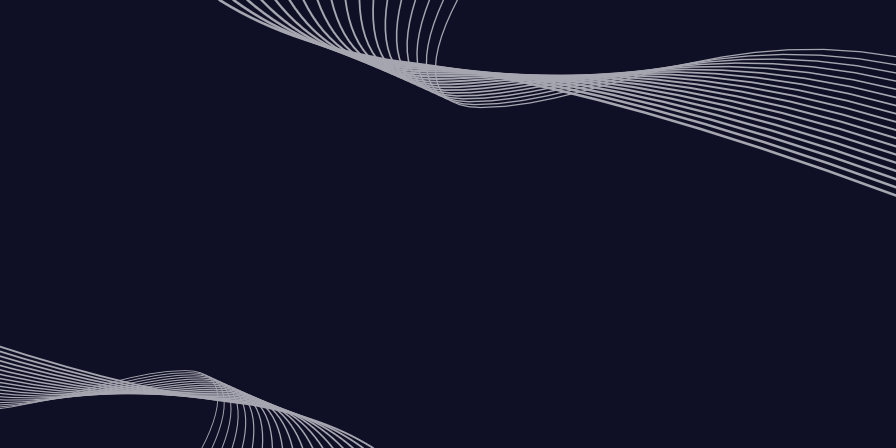
Give the GLSL for this background, as a WebGL 1 fragment shader.

```glsl
precision highp float;

uniform vec2 u_resolution;

const float STRANDS = 18.0;

vec2 bezier(vec2 a, vec2 b, vec2 c, vec2 d, float t) {
  float u = 1.0 - t;
  return u * u * (u * a + 3.0 * t * b) + t * t * (3.0 * u * c + t * d);
}

float segmentDistance(vec2 p, vec2 a, vec2 b) {
  vec2 ab = b - a;
  vec2 ap = p - a;
  return length(ap - ab * clamp(dot(ap, ab) / dot(ab, ab), 0.0, 1.0));
}

float curveDistance(vec2 p, vec2 a, vec2 b, vec2 c, vec2 d) {
  float nearest = 10.0;
  vec2 previous = a;
  for (int i = 1; i <= 14; i++) {
    vec2 next = bezier(a, b, c, d, float(i) / 14.0);
    nearest = min(nearest, segmentDistance(p, previous, next));
    previous = next;
  }
  return nearest;
}

// Coverage of a twisted ribbon of strands, with y measured down from its edge
float ribbon(vec2 p, float pixel) {
  if (p.x < 0.47 || p.y > 0.46) return 0.0;
  float gaps = 1.0;
  for (float i = 0.0; i < STRANDS; i++) {
    // Blend from the broad outer strand to the thin curled one
    float s = i / (STRANDS - 1.0);
    vec2 start = mix(vec2(0.490, 0.0), vec2(1.021, 0.0), s);
    vec2 fall = mix(vec2(0.594, 0.065), vec2(0.953, 0.130), s);
    vec2 curl = mix(vec2(0.708, 0.104), vec2(0.943, 0.240), s);
    vec2 joint = mix(vec2(0.846, 0.130), vec2(1.073, 0.240), s);
    vec2 leave = mix(vec2(0.911, 0.148), vec2(1.328, 0.240), s);
    vec2 spread = mix(vec2(1.211, 0.143), vec2(1.589, 0.052), s);
    vec2 end = mix(vec2(2.010, 0.440), vec2(2.010, 0.128), s);

    float d = min(curveDistance(p, start, fall, curl, joint),
                  curveDistance(p, joint, leave, spread, end));
    float halfWidth = mix(0.0029, 0.0014, s);
    gaps *= 1.0 - clamp((halfWidth - d) / pixel + 0.5, 0.0, 1.0);
  }
  return 1.0 - gaps;
}

void main() {
  vec2 p = gl_FragCoord.xy / u_resolution.y;
  float pixel = 1.0 / u_resolution.y;

  vec3 navy = vec3(0.058, 0.058, 0.146);
  vec3 silver = vec3(0.65, 0.65, 0.69);

  // Large ribbon at the top, and a smaller half-turned one at the bottom
  float scale = 0.72;
  vec2 turned = vec2(0.490 + (0.833 - p.x) / scale, p.y / scale);
  float ink = max(ribbon(vec2(p.x, 1.0 - p.y), pixel),
                  ribbon(turned, pixel / scale));

  gl_FragColor = vec4(mix(navy, silver, ink), 1.0);
}
```
